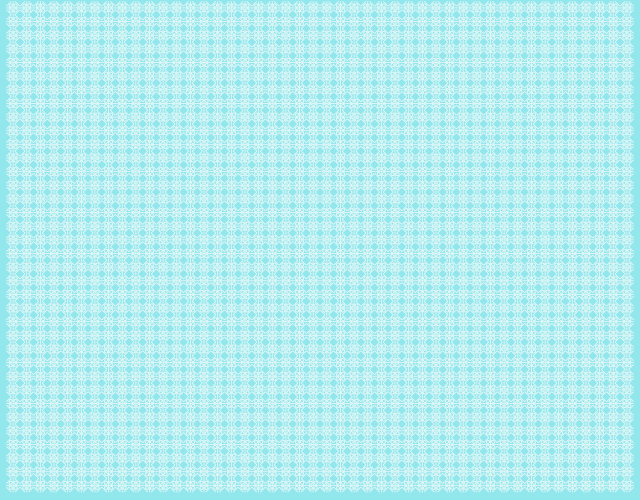
A Shadertoy shader for this pattern:

```glsl
// Fine white lattice of four-petal flowers and open diamonds on pale aqua.

// Distance to the nearest line of one tile; q is folded about the flower centre.
float tileLines(vec2 q) {
    // Crossed stems
    float stems = min(q.x, q.y);

    // Diamond with slightly clipped tips, centred on the tile corner
    vec2 c = 0.5 - q;
    float diamond = abs(max((c.x + c.y) * 0.7071 - 0.265, max(c.x, c.y) - 0.355));

    // Oval petal, broad across the diagonal
    vec2 r = vec2(q.x + q.y, q.x - q.y) * 0.7071 - vec2(0.26, 0.0);
    float petal = abs(length(r * vec2(1.0, 0.8)) - 0.1);

    return min(min(stems, diamond), petal);
}

// Line coverage at a point given in tiles, with whole numbers at diamond centres.
float lattice(vec2 cell, float soft) {
    vec2 edge = vec2(23.0, 18.0) - abs(cell);   // 46 columns by 36 rows
    float inside = step(0.0, min(edge.x, edge.y));
    float d = tileLines(abs(fract(cell) - 0.5));
    return inside * (1.0 - smoothstep(0.031 - soft, 0.031 + soft, d));
}

void mainImage(out vec4 fragColor, in vec2 fragCoord) {
    float tile = 0.02728 * iResolution.y;
    vec2 middle = vec2(0.5, 0.5067) * iResolution.xy;

    // Average a 4 x 4 grid of samples to keep the thin lines even
    float cover = 0.0;
    for (int j = 0; j < 4; j++) {
        for (int i = 0; i < 4; i++) {
            vec2 offset = (vec2(i, j) + 0.5) / 4.0 - 0.5;
            cover += lattice((fragCoord + offset - middle) / tile, 0.15 / tile);
        }
    }

    vec3 aqua = vec3(0.572, 0.905, 0.93);
    vec3 white = vec3(0.905, 0.97, 0.965);
    fragColor = vec4(mix(aqua, white, cover / 16.0), 1.0);
}
```
